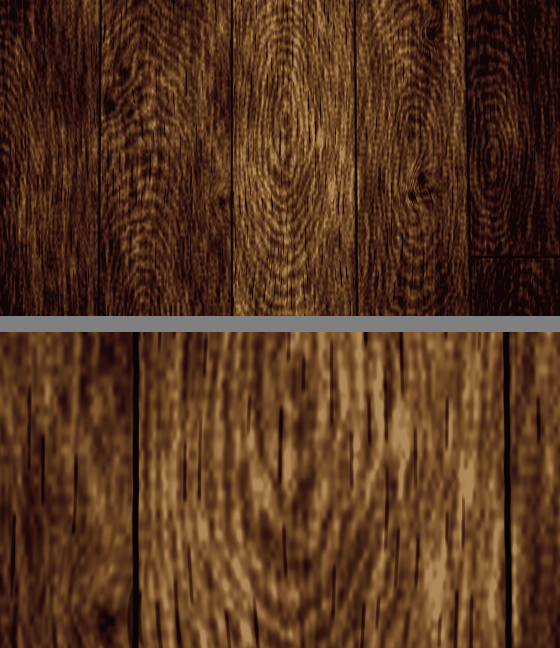
Top: the whole. Bottom: its middle third, enlarged.
Give the GLSL for this texture, as a Shadertoy shader.

```glsl
// Five dark, worn wooden planks with streaked grain, growth rings, knots and cracks.

const int SEAMS = 4;
const int KNOTS = 6;
const int TONES = 6;

// Seam position at mid height, and its sideways lean
const vec2 seams[SEAMS] = vec2[](vec2(0.315, 0.008), vec2(0.734, 0.0),
    vec2(1.126, -0.007), vec2(1.481, -0.018));

// Per board: centre of the growth rings, base tone
const vec3 boards[6] = vec3[](vec3(-0.02, 0.22, 0.49), vec3(0.46, -0.05, 0.49),
    vec3(0.90, 0.62, 0.69), vec3(1.31, 0.42, 0.55), vec3(1.56, 0.52, 0.38),
    vec3(1.66, -0.20, 0.36));

// Knot position and radius
const vec3 knots[KNOTS] = vec3[](vec3(0.394, 0.770, 0.016), vec3(0.350, 0.667, 0.018),
    vec3(0.700, 0.363, 0.020), vec3(1.368, 0.893, 0.013), vec3(1.336, 0.433, 0.015),
    vec3(1.303, 0.380, 0.014));

const vec3 palette[TONES] = vec3[](vec3(0.07, 0.02, 0.02), vec3(0.18, 0.06, 0.05),
    vec3(0.27, 0.14, 0.08), vec3(0.39, 0.24, 0.12), vec3(0.52, 0.36, 0.19),
    vec3(0.68, 0.53, 0.34));

float hash(vec2 p) {
    return fract(sin(dot(p, vec2(127.1, 311.7))) * 43758.5453);
}

float noise(vec2 p) {
    vec2 i = floor(p), f = fract(p);
    f = f * f * (3.0 - 2.0 * f);
    return mix(mix(hash(i), hash(i + vec2(1, 0)), f.x),
               mix(hash(i + vec2(0, 1)), hash(i + vec2(1, 1)), f.x), f.y);
}

// Noise centred on zero
float wobble(vec2 p) {
    return noise(p) - 0.5;
}

vec3 woodColour(float tone) {
    float t = clamp(tone, 0.0, 1.0) * float(TONES - 1);
    vec3 colour = palette[0];
    for (int i = 1; i < TONES; i++)
        colour = mix(colour, palette[i], clamp(t - float(i - 1), 0.0, 1.0));
    return colour;
}

// Short vertical cracks, one per random cell
float cracks(vec2 p, float density) {
    vec2 cellSize = vec2(0.017, 0.11);
    vec2 q = p / cellSize;
    float column = floor(q.x);
    q.y += hash(vec2(column, 3.0));
    vec2 cell = vec2(column, floor(q.y));
    float x = abs(fract(q.x) - mix(0.3, 0.7, hash(cell + 7.0))) * cellSize.x;
    float y = abs(fract(q.y) - 0.5);
    float reach = mix(0.2, 0.48, hash(cell + 19.0));
    float line = smoothstep(0.0028, 0.0006, x) * smoothstep(reach, reach - 0.12, y);
    return line * step(hash(cell), density);
}

// Fine streaks, coarser bands and specks of wear
float grain(vec2 p) {
    return 0.42 * wobble(p * vec2(165.0, 19.0))
         + 0.34 * wobble(p * vec2(85.0, 6.0) + 31.0)
         + 0.34 * wobble(p * vec2(210.0, 95.0) + 57.0)
         + 0.34 * wobble(p * vec2(11.0, 4.0) + 83.0);
}

// Long nested rings around the heart of a board
float rings(vec2 d, float bend) {
    float radius = length(d * vec2(1.0, 0.32)) + bend;
    return sin(radius * 430.0) * (0.25 + 0.75 * exp(-45.0 * d.x * d.x));
}

void mainImage(out vec4 fragColor, in vec2 fragCoord) {
    vec2 p = fragCoord / iResolution.y;
    float pixel = 1.0 / iResolution.y;

    // Find the board and the signed distance to its nearest seam
    int board = 0;
    float seam = 1.0;
    for (int i = 0; i < SEAMS; i++) {
        float d = p.x - seams[i].x - seams[i].y * (p.y - 0.5);
        if (d > 0.0) board++;
        if (abs(d) < abs(seam)) seam = d;
    }
    if (board == SEAMS) {
        float d = 0.187 - p.y;
        if (d > 0.0) board++;
        if (abs(d) < abs(seam)) seam = d;
    }

    // Knots darken the wood and bend the grain around them
    float knot = 0.0, swirl = 0.0;
    for (int i = 0; i < KNOTS; i++) {
        vec2 d = (p - knots[i].xy) * vec2(1.0, 0.8) / knots[i].z;
        float r2 = dot(d, d);
        knot += exp(-r2 * 1.4) * (0.6 + 0.8 * noise(p * 130.0));
        swirl += exp(-r2 * 0.12);
    }

    // Grain of this board
    vec3 info = boards[board];
    vec2 q = p + vec2(0.025 * wobble(p * vec2(6.0, 4.0) + float(board) * 13.0), 0.0);
    q.x += 0.018 * swirl;
    float bend = 0.035 * wobble(q * vec2(9.0, 5.0)) + 0.008 * wobble(q * vec2(50.0, 22.0))
               + 0.03 * swirl;
    float tone = info.z + grain(q + float(board) * 5.3);
    tone += 0.15 * rings(q - info.xy, bend);
    tone -= 0.4 * cracks(q, board == 2 ? 0.5 : 0.2);
    tone -= 0.65 * knot;

    // Light falls off from the middle and towards the floor
    vec2 fromLight = p - vec2(0.9, 0.52);
    tone -= 0.3 * dot(fromLight, fromLight) - 0.12 * fromLight.y;

    // Dark gap with a worn, lit edge beside it
    float edge = abs(seam + 0.001 * wobble(p * 40.0));
    tone += 0.3 * smoothstep(0.004, 0.0, abs(seam - 0.007)) * noise(p * vec2(30.0, 14.0));
    tone -= 0.12 * smoothstep(0.016, 0.0, edge);
    vec3 colour = woodColour(tone);
    float gap = smoothstep(0.0032 + pixel, 0.0032 - pixel, edge);
    colour = mix(colour, palette[0] * 0.5, gap);

    fragColor = vec4(colour, 1.0);
}
```
